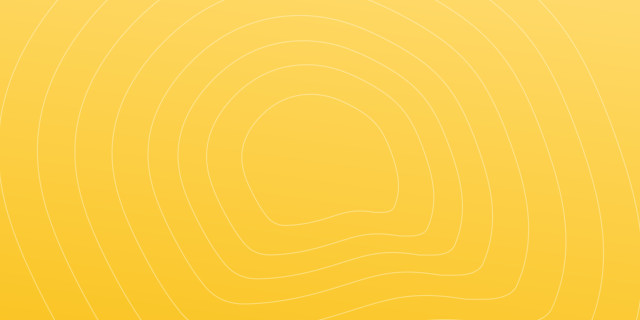
Write a WebGL 1 fragment shader that draws this background.

```glsl
precision highp float;
// Golden diagonal gradient with eight thin, pale contour lines.
// Every contour is one rounded blob, scaled about the centre: a polar body
// of layered sines, cut off below by a wave with a softly rounded join.
uniform vec2 u_resolution;

// Smooth maximum with blend width k
float smoothMax(float a, float b, float k) {
  float h = max(k - abs(a - b), 0.0);
  return max(a, b) + h * h / (4.0 * k);
}

// Radius of the body along an angle, before the lower edge is cut
float bodyRadius(float a) {
  return 0.967
    - 0.135 * sin(a)
    - 0.068 * sin(2.0 * a) + 0.0035 * cos(2.0 * a)
    - 0.0136 * cos(3.0 * a) + 0.0014 * sin(3.0 * a)
    - 0.0053 * sin(4.0 * a)
    - 0.0098 * cos(5.0 * a) + 0.0013 * sin(5.0 * a)
    - 0.0032 * sin(6.0 * a) - 0.0017 * cos(6.0 * a)
    - 0.0045 * cos(7.0 * a);
}

// Scale at which the blob outline passes through p
float blobScale(vec2 p) {
  float dist = max(length(p), 0.0001);
  vec2 dir = p / dist;
  float body = 1.0 / bodyRadius(atan(dir.y, dir.x));
  float slope = clamp(dir.x / max(-dir.y, 0.001), -1.5, 1.05);
  float floorDepth = 0.7425 + 0.0925 * cos(2.36 * slope + 1.3);
  return dist * smoothMax(body, -dir.y / floorDepth, 0.09);
}

// Size of a contour: even steps with a slight drift in the spacing
float contourSize(float i) {
  float a = 0.8976 * i;
  return 0.245 + 0.109 * i - 0.0165 * (1.0 - cos(a))
    + 0.004 * sin(a) + 0.0045 * sin(2.0 * a);
}

void main() {
  vec2 uv = gl_FragCoord.xy / u_resolution;
  vec2 p = (gl_FragCoord.xy - 0.5 * u_resolution) / u_resolution.y;

  // Background, brightest at the upper right
  vec3 color = mix(vec3(0.98, 0.773, 0.145), vec3(1.0, 0.855, 0.42),
                   dot(uv, vec2(0.22, 0.78)));

  // Scale field and its steepness, to turn scale into distance
  vec2 e = vec2(0.001, 0.0);
  float field = blobScale(p);
  float steepness = length(vec2(
    blobScale(p + e.xy) - blobScale(p - e.xy),
    blobScale(p + e.yx) - blobScale(p - e.yx))) / (2.0 * e.x);

  // Nearest contour
  float gap = 10.0;
  for (int i = 0; i < 8; i++) {
    gap = min(gap, abs(field - contourSize(float(i))));
  }
  float lineDist = gap / max(steepness, 0.1);

  // Thin translucent line with a one-pixel soft edge
  float line = clamp((0.0018 - lineDist) * u_resolution.y + 0.5, 0.0, 1.0);
  gl_FragColor = vec4(mix(color, vec3(1.0, 0.99, 0.9), 0.36 * line), 1.0);
}
```
